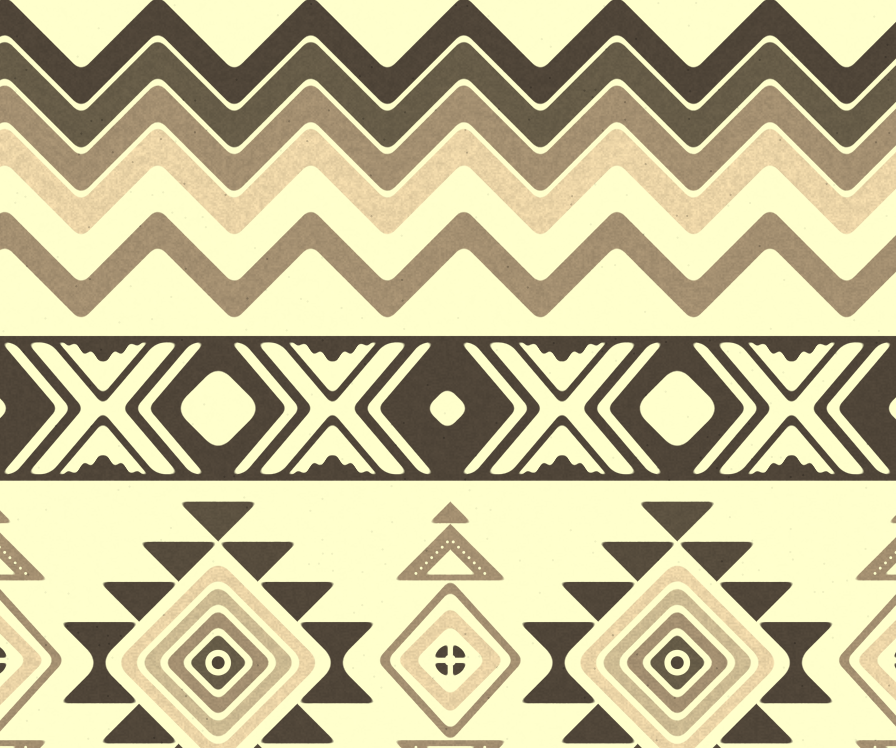
Write a Shadertoy shader that draws this pattern.

```glsl
const vec3 CREAM = vec3(1.0, 1.0, 0.8);
const vec3 DARK = vec3(0.31, 0.27, 0.22);
const vec3 BROWN = vec3(0.40, 0.36, 0.28);
const vec3 TAUPE = vec3(0.64, 0.56, 0.44);
const vec3 SAND = vec3(0.80, 0.73, 0.57);
const vec3 TAN = vec3(0.92, 0.83, 0.65);
const float WIDTH = 768.0;   // design units across the canvas

float hash(vec2 p) { return fract(sin(dot(p, vec2(127.1, 311.7))) * 43758.5); }

float noise(vec2 p) {
    vec2 i = floor(p), f = fract(p);
    f = f * f * (3.0 - 2.0 * f);
    vec2 e = vec2(0.0, 1.0);
    return mix(mix(hash(i), hash(i + e.yx), f.x),
               mix(hash(i + e), hash(i + e.yy), f.x), f.y);
}

float softAbs(float x, float k) {
    x = abs(x);
    return x < k ? 0.5 * (x * x / k + k) : x;
}

float softMax(float a, float b, float k) {
    float h = max(k - abs(a - b), 0.0);
    return max(a, b) + h * h * 0.25 / k;
}

float repeatAt(float x, float center, float period) {
    return mod(x - center + 0.5 * period, period) - 0.5 * period;
}

void paint(inout vec3 color, vec3 ink, float d, float aa) {
    color = mix(color, ink, 1.0 - smoothstep(-aa, aa, d));
}

float diamond(vec2 p, float r, float k) {
    return (softAbs(p.x, k) + softAbs(p.y, k) - r - 0.5 * k) * 0.707;
}

float triangle(vec2 p, float base, float apex, float k) {
    float s = sign(apex - base);
    return softMax(s * (base - p.y), (abs(p.x) - s * (apex - p.y)) * 0.707, k);
}

float ring(float d, float w) { return max(d, -d - w); }

// Stroke between two offsets of a slanted line
float stroke(float u, float lo, float hi) { return max(lo - u, u - hi) * 0.762; }

void zigzags(inout vec3 color, vec2 p, float aa) {
    float x = abs(repeatAt(p.x, 4.0, 131.2));
    float wave = softAbs(x, 7.0) - softAbs(65.6 - x, 7.0) + 65.6 - x - 3.5;
    vec3 inks[5] = vec3[5](DARK, BROWN, TAUPE, TAN, TAUPE);
    for (int i = 0; i < 5; i++) {
        float top = -1.0 + 37.2 * float(i) + (i == 4 ? 34.0 : 0.0);
        float d = abs(p.y - wave - top - 15.7) - 15.7;
        paint(color, inks[i], d * 0.707, aa);
    }
}

void crossBand(inout vec3 color, vec2 p, float aa) {
    float y = p.y - 350.0;
    paint(color, DARK, abs(y) - 62.0, aa);
    vec2 q = vec2(softAbs(repeatAt(p.x, 285.0, 196.75), 5.0), softAbs(y, 5.0));
    float u = q.x - 0.85 * q.y;
    float cap = q.y - 56.5;
    // Crossed arms, side chevrons and notched wedges
    paint(color, CREAM, softMax(stroke(u, -2.6, 17.0), cap, 7.0), aa);
    paint(color, CREAM, softMax(stroke(u, 28.0, 39.0), cap, 6.0), aa);
    float scallop = 39.0 + 0.5 * q.x + 2.3 * (1.0 - cos((q.x - 2.5) * 0.45));
    float wedge = softMax((u + 10.0) * 0.762, (q.y - scallop) * 0.8, 3.0);
    paint(color, CREAM, softMax(wedge, cap, 3.0), aa);
    // Alternating large and small diamonds
    paint(color, CREAM, diamond(vec2(repeatAt(p.x, 187.0, 393.5), y), 32.0, 11.0), aa);
    paint(color, CREAM, diamond(vec2(repeatAt(p.x, 383.5, 393.5), y), 15.0, 7.0), aa);
}

void steppedMedallion(inout vec3 color, vec2 p, float aa) {
    vec2 q = vec2(abs(p.x), softAbs(p.y, 12.0));
    for (int i = 0; i < 4; i++) {
        float t = float(i);
        float top = 138.0 - 34.4 * t;
        float d = triangle(q - vec2(33.9 * t, 0.0), top, top - 34.0, 6.0);
        paint(color, mix(BROWN, DARK, min(0.45 + 0.25 * t, 1.0)), d, aa);
    }
    vec3 inks[4] = vec3[4](TAN, SAND, TAUPE, BROWN);
    for (int i = 0; i < 4; i++) {
        float r = 83.0 - 20.0 * float(i);
        paint(color, inks[i], ring(diamond(p, r, 0.1 * r + 2.0), 9.5), aa);
    }
    paint(color, CREAM, length(p) - 11.0, aa);
    paint(color, DARK, length(p) - 5.5, aa);
}

void slimMedallion(inout vec3 color, vec2 p, float aa) {
    vec2 q = abs(p);
    paint(color, TAUPE, ring(diamond(p * vec2(1.08, 0.98), 65.0, 6.0), 6.5), aa);
    paint(color, TAN, ring(diamond(p, 43.0, 6.0), 11.0), aa);
    // Four petals kept apart by a plain cross
    float petal = softMax(length(p) - 13.5, 2.3 - min(q.x, q.y), 3.0);
    paint(color, DARK, max(petal, 5.0 - length(p)), aa);
    // Dotted triangle with a small finial
    paint(color, TAUPE, triangle(q, 68.5, 117.0, 5.0), aa);
    paint(color, TAUPE, triangle(q, 117.5, 136.0, 5.0), aa);
    paint(color, CREAM, triangle(q, 73.5, 95.0, 3.0), aa);
    vec2 dotCell = vec2(q.x + q.y - 104.0, repeatAt(q.x - q.y, 0.0, 9.0)) * 0.707;
    paint(color, CREAM, max(length(dotCell) - 1.2, 72.0 - q.y), aa);
}

void mainImage(out vec4 fragColor, in vec2 fragCoord) {
    float unit = WIDTH / iResolution.x;
    vec2 p = vec2(fragCoord.x, iResolution.y - fragCoord.y) * unit;
    float aa = 0.7 * unit;
    vec3 color = CREAM;
    zigzags(color, p, aa);
    crossBand(color, p, aa);
    steppedMedallion(color, vec2(repeatAt(p.x, 187.0, 393.5), p.y - 568.0), aa);
    slimMedallion(color, vec2(repeatAt(p.x, 386.0, 393.5), p.y - 566.0), aa);
    // Paper grain, stronger on ink, and sparse flecks
    float inked = smoothstep(0.0, 0.15, 1.0 - color.g);
    float grain = 0.6 * noise(p * 0.7) + 0.4 * noise(p * 0.25 + 40.0) - 0.5;
    color *= 1.0 + grain * mix(0.012, 0.16, inked);
    vec2 cell = floor(p / 9.0);
    vec2 fleck = p - (cell + 0.25 + 0.5 * vec2(hash(cell), hash(cell + 7.3))) * 9.0;
    float speck = step(0.94, hash(cell + 19.7)) * (1.0 - smoothstep(0.4, 1.4, length(fleck)));
    color *= 1.0 - speck * mix(0.06, 0.2, inked);
    fragColor = vec4(color, 1.0);
}
```
